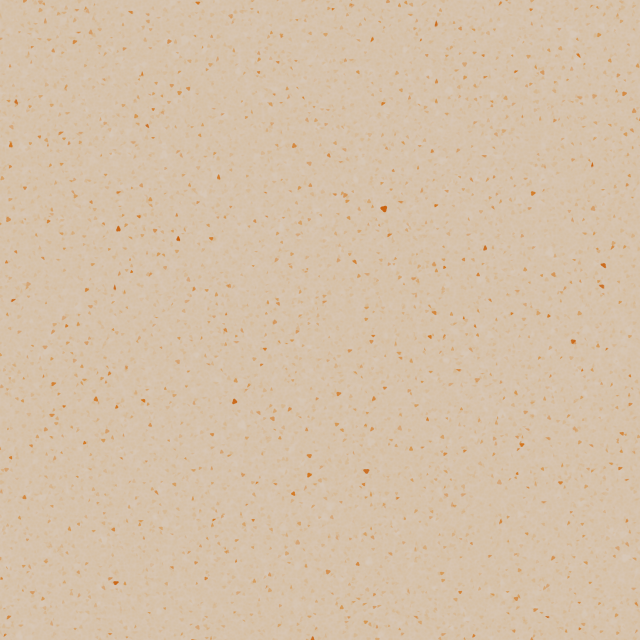
This texture is drawn by a WebGL 2 fragment shader. Its source:

```glsl
#version 300 es
precision highp float;
// Warm cream stone surface scattered with pale flecks and fine orange grains.

uniform vec2 u_resolution;
out vec4 fragColor;

const float TAU = 6.2831853;

const vec3 WARM_CREAM = vec3(0.840, 0.748, 0.635);
const vec3 PALE_CREAM = vec3(0.842, 0.776, 0.712);
const vec3 FLECK      = vec3(0.850, 0.800, 0.755);
const vec3 TAN        = vec3(0.835, 0.685, 0.490);
const vec3 AMBER      = vec3(0.840, 0.560, 0.250);
const vec3 ORANGE     = vec3(0.830, 0.450, 0.090);
const vec3 RUST       = vec3(0.790, 0.370, 0.030);

// Four random values in 0..1 for one cell of a seeded grid.
vec4 hash4(vec2 cell, float seed) {
    vec4 p = fract(vec4(cell.xyx, cell.y + seed) * vec4(0.1031, 0.1030, 0.0973, 0.1099)
                   + seed * 0.137);
    p += dot(p, p.wzxy + 33.33);
    return fract((p.xxyz + p.yzzw) * p.zywx);
}

// Cellular noise: distance to the nearest scattered point, in cell units.
float cellular(vec2 uv, float cells, float seed) {
    vec2 p = uv * cells;
    vec2 home = floor(p);
    float nearest = 2.0;
    for (int y = -1; y <= 1; y++) {
        for (int x = -1; x <= 1; x++) {
            vec2 cell = home + vec2(x, y);
            nearest = min(nearest, distance(p, cell + hash4(cell, seed).xy));
        }
    }
    return nearest;
}

// Signed distance to a chip: an ellipse with a slightly lobed outline.
float chip(vec2 p, float angle, float radius, float aspect) {
    float c = cos(angle), s = sin(angle);
    vec2 q = mat2(c, -s, s, c) * p / vec2(radius, radius * aspect);
    float lobes = 1.0 + 0.18 * sin(3.0 * atan(q.y, q.x) + angle * 5.0);
    return (length(q) - lobes) * radius * aspect;
}

// Opacity of scattered chips; each has its own place, turn, size and strength.
float grains(vec2 uv, float cells, float density, float radius,
             float faintest, float softness, float seed) {
    vec2 home = floor(uv * cells);
    float opacity = 0.0;
    for (int y = -1; y <= 1; y++) {
        for (int x = -1; x <= 1; x++) {
            vec2 cell = home + vec2(x, y);
            vec4 place = hash4(cell, seed);
            vec4 look = hash4(cell, seed + 17.0);
            float size = radius * mix(0.5, 1.0, look.x);
            float aspect = mix(0.45, 0.95, look.y);
            float d = chip(uv - (cell + place.xy) / cells, place.w * TAU, size, aspect);
            float strength = mix(faintest, 1.0, look.z * look.z);
            float present = step(place.z, density);
            opacity = max(opacity, present * strength * (1.0 - smoothstep(-softness, softness, d)));
        }
    }
    return opacity;
}

// Fine and coarse mottling of the ground, centred on 0.5.
float mottle(vec2 uv) {
    float coarse = cellular(uv, 75.0, 3.0) - 0.5;
    float fine = cellular(uv, 190.0, 8.0) - 0.5;
    float drift = sin(uv.x * 9.0 + 2.0 * sin(uv.y * 7.0)) * sin(uv.y * 11.0 + uv.x * 4.0);
    return 0.54 + 0.45 * coarse + 0.65 * fine + 0.04 * drift;
}

void main() {
    float shortSide = min(u_resolution.x, u_resolution.y);
    vec2 uv = gl_FragCoord.xy / shortSide;
    float edge = max(0.0007, 0.7 / shortSide);

    // Ground
    vec3 color = mix(WARM_CREAM, PALE_CREAM, clamp(mottle(uv), 0.0, 1.0));

    // Pale flecks and faint tan grains
    color = mix(color, FLECK, 0.55 * grains(uv, 48.0, 0.50, 0.0070, 0.15, edge * 2.0, 21.0));
    color = mix(color, TAN, 0.60 * grains(uv, 105.0, 0.65, 0.0034, 0.15, edge * 1.3, 42.0));

    // Amber and orange grains
    color = mix(color, AMBER, 0.85 * grains(uv, 64.0, 0.42, 0.0033, 0.15, edge, 63.0));
    color = mix(color, ORANGE, 0.95 * grains(uv, 32.0, 0.40, 0.0038, 0.35, edge, 84.0));

    // Rare large rust grains
    color = mix(color, RUST, grains(uv, 14.0, 0.10, 0.0050, 0.80, edge, 105.0));

    fragColor = vec4(color, 1.0);
}
```
